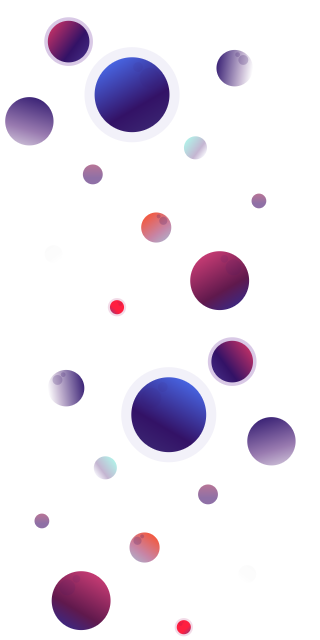
This background is drawn by a WebGL 2 fragment shader. Its source:

```glsl
#version 300 es
precision highp float;
// Shaded planets with halos and craters, scattered on a white ground.
// Each half holds one golden-ratio scatter; the lower half is mirrored.
// Every planet is a disc filled with a three-stop linear gradient.

#define KINDS 11            // planets per half
#define GOLDEN 0.618        // horizontal stride of the scatter
#define START 0.16          // phase of the scatter
#define MARGIN 0.08         // clear space at the sides
#define TOP 0.13            // height of the first planet below the top
#define DROP 0.083          // vertical step between planets
#define MIRROR 0.94         // sum of x and mirrored x
#define MID_STOP 0.68       // place of the middle gradient stop
#define CRATER_DARK 0.28    // strength of crater shading

uniform vec2 u_resolution;
out vec4 fragColor;

const vec3 WHITE    = vec3(1.0);
const vec3 INDIGO   = vec3(0.20, 0.07, 0.40);
const vec3 VIOLET   = vec3(0.25, 0.15, 0.49);
const vec3 BLUE     = vec3(0.28, 0.39, 0.88);
const vec3 CRIMSON  = vec3(0.72, 0.18, 0.40);
const vec3 PLUM     = vec3(0.50, 0.13, 0.40);
const vec3 ROSE     = vec3(0.72, 0.46, 0.59);
const vec3 MAUVE    = vec3(0.56, 0.44, 0.65);
const vec3 LAVENDER = vec3(0.77, 0.71, 0.82);
const vec3 MINT     = vec3(0.70, 0.94, 0.91);
const vec3 ORANGE   = vec3(0.95, 0.35, 0.25);
const vec3 RED      = vec3(1.00, 0.12, 0.25);
const vec3 MIST     = vec3(0.95, 0.945, 0.975);

struct Planet {
    float radius;
    vec3 lit, middle, dark;  // gradient stops
    vec2 axis;               // gradient direction, y up
    float crater;            // crater visibility
    float haloSize;          // in planet radii
    vec3 halo;
};

Planet planetOf(int kind) {
    switch (kind) {
        case 0: return Planet(0.065, CRIMSON, INDIGO, VIOLET, vec2(0.8, -0.6), 0.0, 1.17, LAVENDER + 0.08);
        case 1: return Planet(0.057, VIOLET * 0.95, LAVENDER, WHITE, vec2(1.0, -0.15), 0.8, 0.0, WHITE);
        case 2: return Planet(0.117, BLUE, INDIGO, VIOLET * 0.9, vec2(0.5, -0.85), 0.25, 1.27, MIST);
        case 3: return Planet(0.0755, VIOLET * 0.95, MAUVE + 0.04, LAVENDER, vec2(-0.3, -1.0), 0.0, 0.0, WHITE);
        case 4: return Planet(0.036, MINT, LAVENDER, MIST, vec2(0.8, -0.6), 0.0, 0.0, WHITE);
        case 5: return Planet(0.031, ROSE, MAUVE, MAUVE, vec2(0.0, -1.0), 0.0, 0.0, WHITE);
        case 6: return Planet(0.023, ROSE, MAUVE, MAUVE, vec2(0.0, -1.0), 0.0, 0.0, WHITE);
        case 7: return Planet(0.047, ORANGE, ROSE + 0.06, LAVENDER - 0.06, vec2(0.6, -0.8), 0.8, 0.0, WHITE);
        case 8: return Planet(0.028, vec3(0.985), vec3(0.99), WHITE, vec2(0.6, -0.8), 0.0, 0.0, WHITE);
        case 9: return Planet(0.092, CRIMSON + 0.05, PLUM * 0.75, VIOLET, vec2(0.5, -0.85), 0.35, 0.0, WHITE);
        default: return Planet(0.022, RED, RED, CRIMSON, vec2(-0.7, -0.7), 0.4, 1.3, vec3(0.95, 0.86, 0.91));
    }
}

// Antialiased coverage of a disc; all lengths in canvas widths
float disc(vec2 p, float radius) {
    return clamp(0.5 + (radius - length(p)) * u_resolution.x, 0.0, 1.0);
}

vec3 surface(Planet planet, vec2 p) {
    vec2 q = p / planet.radius;
    float t = clamp(0.5 + 0.5 * dot(q, normalize(planet.axis)), 0.0, 1.0);
    vec3 color = mix(planet.lit, planet.middle, min(t / MID_STOP, 1.0));
    color = mix(color, planet.dark, max(t - MID_STOP, 0.0) / (1.0 - MID_STOP));

    // Two craters near the upper right rim
    float crater = max(disc(p - planet.radius * vec2(0.47, 0.45), planet.radius * 0.27),
                       disc(p - planet.radius * vec2(0.16, 0.74), planet.radius * 0.13));
    return mix(color, INDIGO, crater * planet.crater * CRATER_DARK);
}

void main() {
    // Canvas widths, measured from the top left
    vec2 uv = vec2(gl_FragCoord.x, u_resolution.y - gl_FragCoord.y) / u_resolution.x;
    vec3 color = WHITE;

    for (int i = 0; i < 2 * KINDS; i++) {
        int kind = i % KINDS;
        bool lower = i >= KINDS;
        Planet planet = planetOf(kind);

        // Scatter position, with the lower half flipped sideways
        float k = float(kind);
        vec2 center = vec2(mix(MARGIN, 1.0 - MARGIN, fract(START + GOLDEN * k)), TOP + DROP * k);
        vec2 p = lower ? vec2(MIRROR - uv.x, uv.y - 1.0) : uv;
        p = (p - center) * vec2(1.0, -1.0);

        // Halo, then the planet over it
        color = mix(color, planet.halo, disc(p, planet.radius * planet.haloSize) * step(1.0, planet.haloSize));
        color = mix(color, surface(planet, p), disc(p, planet.radius));
    }
    fragColor = vec4(color, 1.0);
}
```
